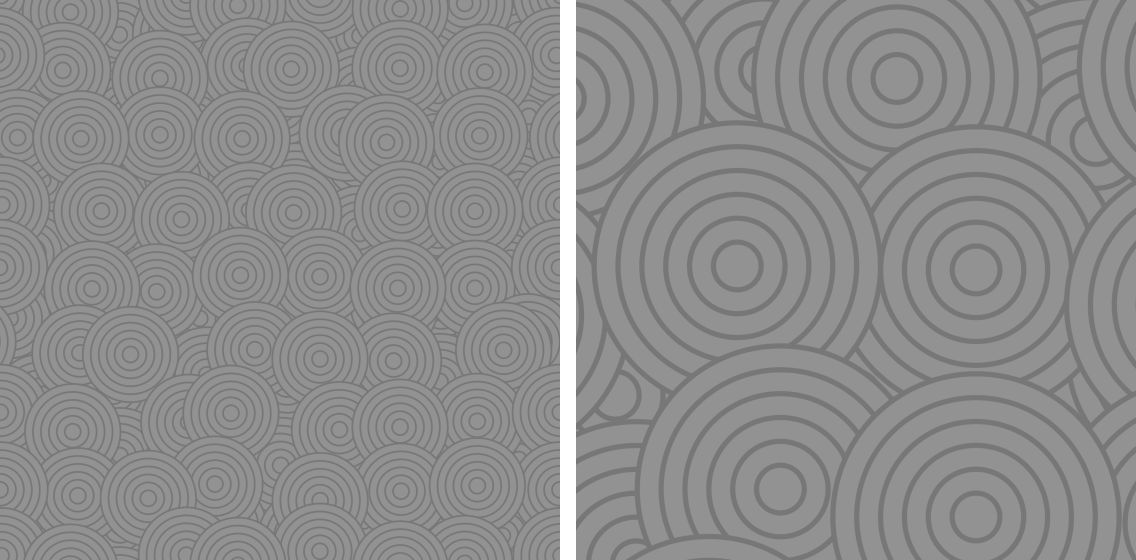
Left: the whole. Right: its middle third, enlarged.
Give the GLSL for this pattern, as a WebGL 1 fragment shader.

```glsl
precision highp float;
// Overlapping discs of concentric grey rings, stacked like loose scales.
uniform vec2 u_resolution;

const vec2 GRID = vec2(7.0, 8.0);     // columns and rows across the canvas
const float RING_STEP = 0.0142;       // spacing of the rings
const float RING_COUNT = 6.0;
const float LINE_HALF = 0.00155;      // half the line width

vec2 hash2(vec2 p) {
  vec2 q = vec2(dot(p, vec2(127.1, 311.7)), dot(p, vec2(269.5, 183.3)));
  return fract(sin(q) * 43758.55);
}

// Disc centre: columns mostly keep their line, a few discs stray sideways.
vec2 discCentre(vec2 cell, float layer) {
  vec2 id = mod(cell, GRID) + layer * 31.0;
  vec2 j = hash2(id + 3.7) * 2.0 - 1.0;
  float columnShift = hash2(vec2(id.x, 57.0)).x - 0.5;
  return (cell + vec2(0.4 * j.x * j.x * j.x, 0.15 * j.y + 0.25 * columnShift)) / GRID;
}

// Lays one ringed disc over the colour below it.
vec3 paintDisc(vec3 below, float d, float aa) {
  float rim = RING_STEP * RING_COUNT;
  float inner = min(d, rim);
  float ring = RING_STEP * max(floor(inner / RING_STEP + 0.5), 1.0);
  float line = 1.0 - smoothstep(LINE_HALF - aa, LINE_HALF + aa, abs(inner - ring));
  float cover = 1.0 - smoothstep(rim + LINE_HALF - aa, rim + LINE_HALF + aa, d);
  return mix(below, mix(vec3(0.573), vec3(0.465), line), cover);
}

void main() {
  float side = min(u_resolution.x, u_resolution.y);
  vec2 p = gl_FragCoord.xy / side;
  float aa = 0.75 / side;
  vec3 color = vec3(0.573);

  // A half-shifted layer fills the gaps under the main one.
  for (int l = 0; l < 2; l++) {
    float layer = float(l);
    vec2 shift = vec2(0.5 - 0.5 * layer) / GRID;
    vec2 q = p - shift;
    vec2 home = floor(q * GRID + 0.5);

    // Lower rows cover upper ones; within a row every other disc is on top.
    for (int row = 1; row >= -1; row--) {
      for (int turn = 0; turn < 2; turn++) {
        for (int col = -1; col <= 1; col++) {
          vec2 cell = home + vec2(float(col), float(row));
          if (abs(mod(cell.x + cell.y, 2.0) - float(turn)) < 0.5) {
            color = paintDisc(color, distance(q, discCentre(cell, layer)), aa);
          }
        }
      }
    }
  }
  gl_FragColor = vec4(color, 1.0);
}
```
